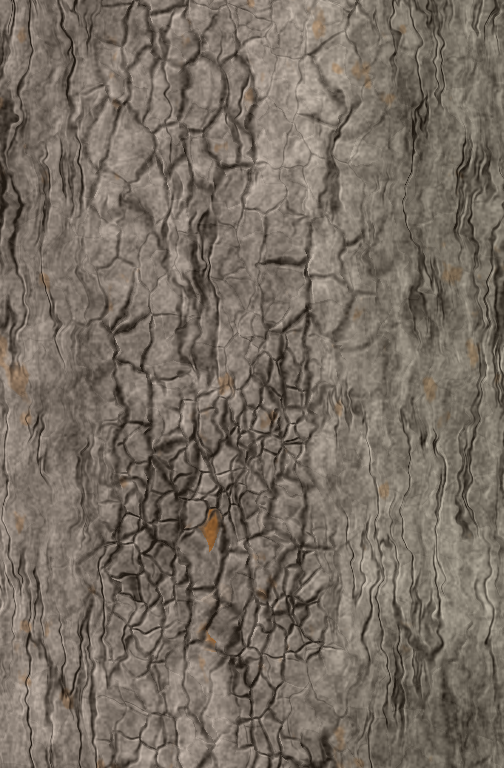
A WebGL 2 fragment shader for this texture:

```glsl
#version 300 es
precision highp float;

uniform vec2 u_resolution;
out vec4 fragColor;

float hash(vec2 p) {
    return fract(sin(dot(p, vec2(127.1, 311.7))) * 43758.5453);
}

vec2 hash2(vec2 p) {
    return vec2(hash(p), hash(p + 57.3));
}

float noise(vec2 p) {
    vec2 i = floor(p), f = fract(p);
    f = f * f * (3.0 - 2.0 * f);
    return mix(mix(hash(i), hash(i + vec2(1, 0)), f.x),
               mix(hash(i + vec2(0, 1)), hash(i + vec2(1, 1)), f.x), f.y);
}

float fbm(vec2 p) {
    float sum = 0.0, amp = 0.533;
    for (int i = 0; i < 4; i++) {
        sum += amp * noise(p);
        p = mat2(1.9, 0.5, -0.5, 1.9) * p + 11.7;
        amp *= 0.5;
    }
    return sum;
}

// Irregular cells: x = distance to border, y = random level, z = tilt
vec3 plates(vec2 q) {
    vec2 near = vec2(9.0), next = vec2(9.0), id = vec2(0.0);
    for (int j = -1; j <= 1; j++)
    for (int i = -1; i <= 1; i++) {
        vec2 cell = floor(q) + vec2(i, j);
        vec2 r = cell + 0.5 + 0.9 * (hash2(cell) - 0.5) - q;
        if (dot(r, r) < dot(near, near)) {
            next = near;
            near = r;
            id = cell;
        } else if (dot(r, r) < dot(next, next)) {
            next = r;
        }
    }
    vec2 n = normalize(next - near);
    // Level borders crack thinner than upright ones
    float edge = dot(0.5 * (near + next), n) / mix(0.4, 1.0, abs(n.x));
    return vec3(edge, hash(id + 7.0), dot(near, hash2(id + 3.0) - 0.5));
}

// Stringy bark towards both flanks of the trunk
float flank(vec2 p) {
    float x = p.x + 0.16 * (fbm(p * vec2(9.0, 5.0)) - 0.5);
    return 1.0 - smoothstep(0.08, 0.17, x) * (1.0 - smoothstep(0.41, 0.5, x));
}

// x = height, y = crack depth, z = plate level, w = grain
vec4 bark(vec2 p) {
    vec2 q = p + 0.04 * (vec2(fbm(p * 15.0), fbm(p * 15.0 + 40.0)) - 0.5);
    q += 0.006 * (vec2(noise(p * 90.0), noise(p * 90.0 + 23.0)) - 0.5);
    float side = flank(p);
    float blocky = (1.0 - side) * smoothstep(0.56, 0.42, p.y + 0.2 * (noise(p * 11.0) - 0.5));

    vec3 big = plates(q * vec2(25.0, 14.0));
    vec3 small = plates(q * vec2(40.0, 28.0) + 9.0);

    // Cracks round the plates open and close along their length
    float open = smoothstep(0.3, 0.75, noise(p * vec2(19.0, 9.0) + 3.0));
    float crack = (1.0 - smoothstep(0.0, 0.05 + 0.17 * open, big.x)) * (0.3 + 0.7 * open) * (1.0 - 0.7 * side);
    float split = smoothstep(0.3, 0.65, noise(p * vec2(15.0, 11.0) + 31.0));
    crack = max(crack, (1.0 - smoothstep(0.02, 0.2, small.x)) * split * mix(0.25, 0.85, blocky) * (1.0 - 0.7 * side));

    // Long upright fissures
    float ridge = abs(fbm(q * vec2(20.0, 3.5) + 5.0) - 0.5);
    float reach = smoothstep(0.4, 0.65, noise(p * vec2(13.0, 5.0) + 17.0));
    crack = max(crack, (1.0 - smoothstep(0.0, 0.045, ridge)) * reach);
    float string = abs(fbm(q * vec2(44.0, 5.5) + 71.0) - 0.5);
    float strand = smoothstep(0.25, 0.6, noise(p * vec2(25.0, 8.0) + 8.0));
    crack = max(crack, (1.0 - smoothstep(0.0, 0.06, string)) * side * strand * 0.8);

    float grain = mix(fbm(q * vec2(60.0, 45.0)), fbm(q * vec2(85.0, 19.0)), side);
    float level = mix(big.y + 0.8 * big.z, small.y, 0.35 + 0.3 * blocky) * (1.0 - 0.65 * side);
    return vec4(0.9 * grain + 0.45 * level - 0.5 * crack, crack, small.y, grain);
}

void main() {
    vec2 p = gl_FragCoord.xy / u_resolution.y;
    vec4 here = bark(p);
    float relief = here.x - bark(p + vec2(-0.0022, 0.0024)).x;
    float side = flank(p);

    // Tone from broad patches, grain, slanting light and cracks
    float tone = 0.503 + 0.3 * (fbm(p * vec2(8.0, 4.0) + 60.0) - 0.5);
    tone += 0.05 * smoothstep(0.5, 0.9, p.y) * (1.0 - side);
    tone -= 0.03 * smoothstep(0.42, 0.55, p.x);
    tone += 0.28 * (here.w - 0.5) + 0.05 * (here.z - 0.5);
    tone += 0.12 * (noise(p * 270.0) - 0.5) + 0.08 * (noise(p * 140.0) - 0.5);
    tone += clamp(0.28 * relief, -0.16, 0.13);
    tone -= 0.24 * here.y;
    tone = clamp(tone, 0.13, 0.76);

    vec3 col = mix(vec3(0.26, 0.23, 0.20), vec3(0.64, 0.60, 0.56), (tone - 0.26) / 0.38);
    col *= mix(vec3(1.01, 0.995, 0.99), vec3(0.985, 1.0, 0.97), smoothstep(0.3, 0.6, p.x));

    // Rusty inner bark where a few plates have dropped off
    float bare = 1.0 - smoothstep(0.7, 1.0, length((p - vec2(0.3, 0.26)) / vec2(0.06, 0.14)));
    float rust = bare * smoothstep(0.88, 0.91, here.z) * (1.0 - here.y);
    rust += 0.35 * smoothstep(0.72, 0.82, fbm(p * vec2(34.0, 22.0) + 90.0));
    col = mix(col, col * vec3(1.02, 0.74, 0.42), clamp(rust, 0.0, 1.0));

    fragColor = vec4(max(col, 0.0), 1.0);
}
```
